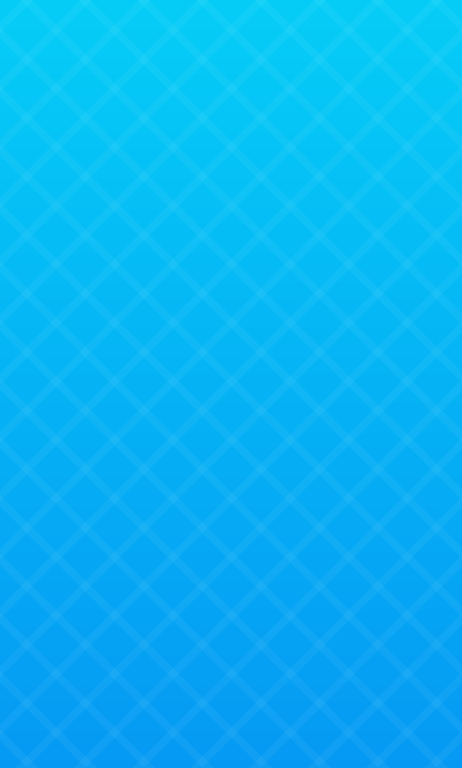
This background is drawn by a Shadertoy shader. Its source:

```glsl
// Cyan-to-blue vertical gradient crossed by a translucent diagonal lattice.

const vec3 BOTTOM_BLUE = vec3(0.020, 0.600, 0.952);
const vec3 TOP_CYAN    = vec3(0.020, 0.802, 0.966);
const vec3 BAND_TINT   = vec3(0.85, 1.0, 1.0);

const float LATTICE_PERIOD  = 0.0762; // gap between crossings, in canvas heights
const float BAND_HALF_WIDTH = 0.0073;
const float BAND_OPACITY    = 0.05;

// Distance from a coordinate to the nearest multiple of the period
float repeatDistance(float coord, float period) {
    return abs(mod(coord + 0.5 * period, period) - 0.5 * period);
}

// Smooth-edged repeating stripe: 1 inside, 0 outside
float stripe(float coord, float period, float halfWidth, float blur) {
    float d = repeatDistance(coord, period);
    return 1.0 - smoothstep(halfWidth - blur, halfWidth + blur, d);
}

// Lay one translucent stripe family over a colour
vec3 layBand(vec3 base, vec3 tint, float coverage, float opacity) {
    return mix(base, tint, coverage * opacity);
}

void mainImage(out vec4 fragColor, in vec2 fragCoord) {
    vec2 uv = fragCoord / iResolution.xy;

    // Height-based units, centred on one lattice crossing
    float aspect = iResolution.x / iResolution.y;
    vec2 p = (uv - vec2(0.5015, 0.5035)) * vec2(aspect, 1.0);
    float blur = max(0.0012, 1.0 / iResolution.y);

    // Background gradient
    vec3 color = mix(BOTTOM_BLUE, TOP_CYAN, uv.y);

    // Two diagonal families, brighter where they overlap
    float falling = stripe(p.x + p.y, LATTICE_PERIOD, BAND_HALF_WIDTH, blur);
    float rising  = stripe(p.x - p.y, LATTICE_PERIOD, BAND_HALF_WIDTH, blur);
    color = layBand(color, BAND_TINT, falling, BAND_OPACITY);
    color = layBand(color, BAND_TINT, rising, BAND_OPACITY);

    fragColor = vec4(color, 1.0);
}
```
